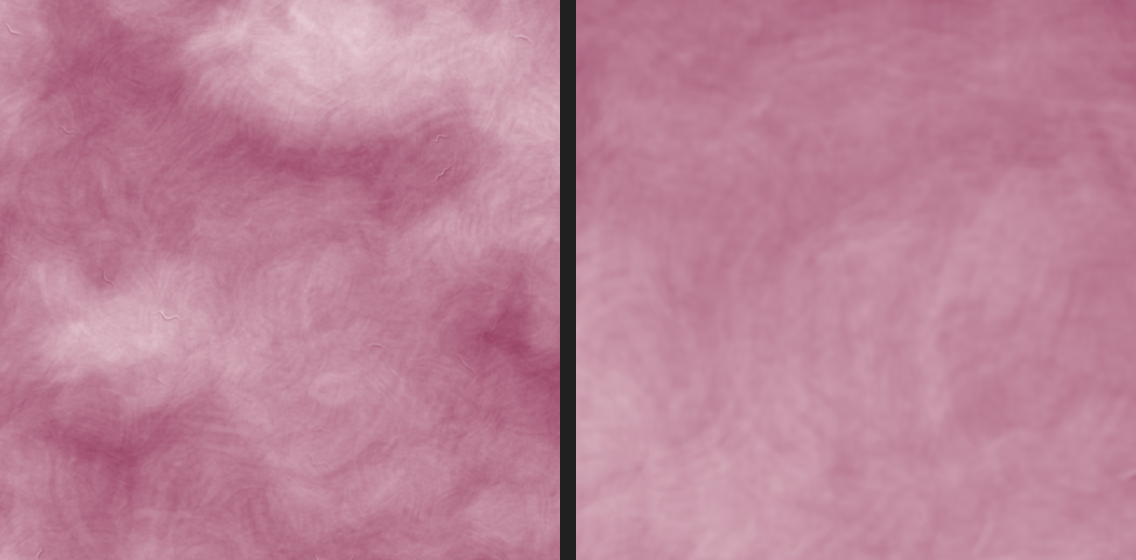
Left, the full canvas; right, a detail of the centre.
A WebGL 1 fragment shader for this texture:

```glsl
precision highp float;
uniform vec2 u_resolution;

float hash(vec2 p) {
  vec3 h = fract(vec3(p.xyx) * 0.1031);
  h += dot(h, h.yzx + 33.33);
  return fract((h.x + h.y) * h.z);
}

float noise(vec2 p) {
  vec2 i = floor(p), f = fract(p);
  f = f * f * f * (f * (f * 6.0 - 15.0) + 10.0);
  return mix(mix(hash(i), hash(i + vec2(1.0, 0.0)), f.x),
             mix(hash(i + vec2(0.0, 1.0)), hash(i + 1.0), f.x), f.y);
}

mat2 rotation(float a) {
  return mat2(cos(a), -sin(a), sin(a), cos(a));
}

float fbm(vec2 p) {
  float sum = 0.0, gain = 0.5;
  for (int i = 0; i < 5; i++) {
    sum += gain * noise(p);
    p = rotation(0.6) * p * 2.03 + 17.3;
    gain *= 0.5;
  }
  return sum / 0.97;
}

// Overlapping dabs, each with its own direction, bend and bristle marks
float brushwork(vec2 p, float scale) {
  p = p * scale + 40.0;
  float sum = 0.0, total = 0.3;
  for (int j = -1; j <= 1; j++) {
    for (int i = -1; i <= 1; i++) {
      vec2 id = floor(p) + vec2(float(i), float(j));
      vec2 rnd = vec2(hash(id), hash(id + 71.7));
      vec2 q = rotation((rnd.x - 0.35) * 2.6) * (p - id - rnd);
      float weight = smoothstep(1.0, 0.1, length(q));
      q.y += (rnd.y - 0.5) * 1.6 * q.x * q.x;
      float bristles = noise(q * vec2(1.6, 15.0) + id * 17.0) - 0.5;
      sum += weight * (bristles + 0.9 * (hash(id + 13.1) - 0.5));
      total += weight;
    }
  }
  return sum / total;
}

// Sparse short paint ridges, lit on one side and shaded on the other
float ridges(vec2 p, float scale) {
  p = p * scale + 90.0;
  float sum = 0.0;
  for (int j = -1; j <= 1; j++) {
    for (int i = -1; i <= 1; i++) {
      vec2 id = floor(p) + vec2(float(i), float(j));
      vec2 rnd = vec2(hash(id + 5.3), hash(id + 29.9));
      vec2 q = rotation((rnd.x - 0.4) * 3.0) * (p - id - rnd);
      float reach = mix(0.15, 0.5, rnd.y);
      float taper = smoothstep(reach, 0.0, abs(q.x));
      float d = q.y + (rnd.x - 0.5) * q.x * q.x
              + 0.12 * (noise(q.xx * 6.0 + id) - 0.5);
      float lit = exp(-pow(d / 0.022, 2.0));
      float shade = exp(-pow((d + 0.04) / 0.025, 2.0));
      sum += step(0.62, hash(id + 51.1)) * taper * (lit - 0.8 * shade);
    }
  }
  return sum;
}

void main() {
  vec2 p = gl_FragCoord.xy / min(u_resolution.x, u_resolution.y);

  // Smoky clouds, a little wider than tall
  vec2 warp = vec2(fbm(p * 4.0 + 3.1), fbm(p * 4.0 + 61.7)) - 0.5;
  float clouds = fbm(p * vec2(2.7, 4.0) + warp * 1.1 + 8.4) - 0.5;
  float tone = 0.54 + 1.35 * clouds;
  tone += 0.22 * (p.y - 0.5) - 0.26 * (p.x - 0.5);
  tone -= 0.12 * smoothstep(0.93, 1.02, p.y);

  // Brush marks and raised paint
  vec2 curved = p + 0.05 * warp;
  tone += 0.17 * brushwork(curved, 6.0) + 0.13 * brushwork(curved + 3.7, 13.0);
  vec2 grainPos = p * 22.0 + warp * 5.0;
  float relief = fbm(grainPos) - fbm(grainPos + vec2(-0.10, 0.12));
  tone += relief * 0.3;
  float patches = smoothstep(0.35, 0.65, noise(p * 5.0 + 24.0));
  tone += 0.22 * patches * ridges(p, 11.0);

  // Fine canvas tooth
  tone += 0.05 * (noise(p * vec2(130.0, 210.0)) - 0.5);
  tone += 0.04 * (noise(p * vec2(240.0, 150.0) + 9.0) - 0.5);

  vec3 deepRose = vec3(0.595, 0.25, 0.385);
  vec3 paleRose = vec3(0.865, 0.73, 0.775);
  gl_FragColor = vec4(mix(deepRose, paleRose, clamp(tone, 0.0, 1.1)), 1.0);
}
```
